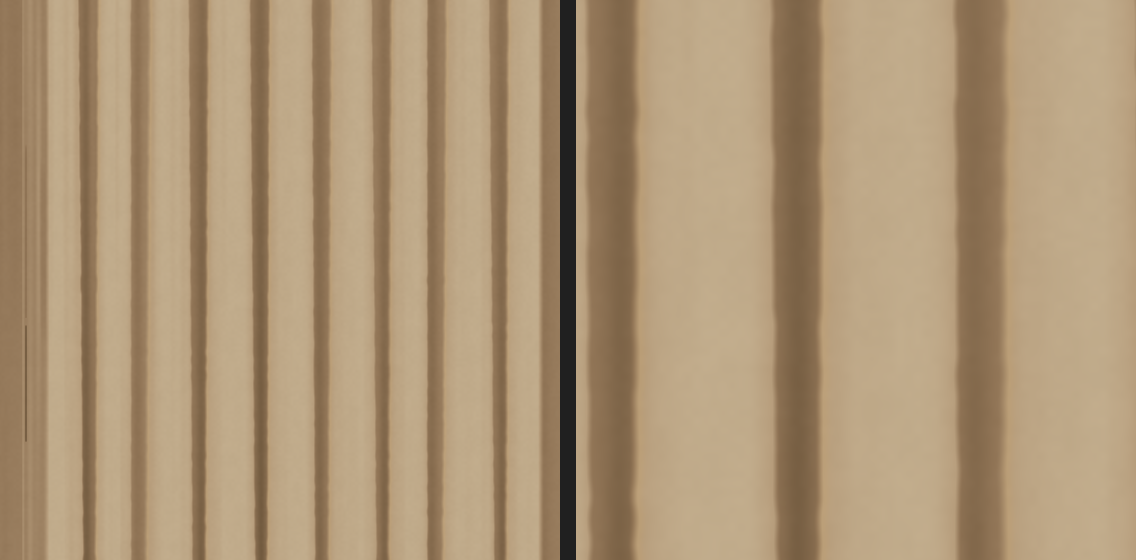
Left: the whole. Right: its middle third, enlarged.
Reproduce this texture procedurally as a Shadertoy shader.

```glsl
// Pale linen curtain hanging in upright pleats, with tapering brown hollows between.
// Every layer yields a shade from 0 (lit cloth) to 1 (deepest fold); the darkest
// one wins and a colour ramp tints it. Streaks and weave come from value noise.

const vec3 LIT_CLOTH  = vec3(0.755, 0.672, 0.545);
const vec3 WARM_CLOTH = vec3(0.72, 0.62, 0.49);
const vec3 FOLD_BROWN = vec3(0.57, 0.46, 0.34);
const vec3 DEEP_UMBER = vec3(0.43, 0.34, 0.235);

const int   FOLD_COUNT = 8;
const float FIRST_FOLD = 0.152;
const float FOLD_PITCH = 0.1045;

float hash(vec2 p) {
    vec3 q = fract(vec3(p.xyx) * 0.1031);
    q += dot(q, q.yzx + 33.33);
    return fract((q.x + q.y) * q.z);
}

float noise(vec2 p) {
    vec2 cell = floor(p);
    vec2 f = fract(p);
    f = f * f * (3.0 - 2.0 * f);
    float low  = mix(hash(cell), hash(cell + vec2(1, 0)), f.x);
    float high = mix(hash(cell + vec2(0, 1)), hash(cell + vec2(1, 1)), f.x);
    return mix(low, high, f.y);
}

// Soft interval from a to b
float band(float x, float a, float b, float softA, float softB) {
    return smoothstep(a - softA, a + softA, x)
         * (1.0 - smoothstep(b - softB, b + softB, x));
}

vec3 clothRamp(float shade) {
    vec3 c = mix(LIT_CLOTH, WARM_CLOTH, clamp(shade / 0.1, 0.0, 1.0));
    c = mix(c, FOLD_BROWN, clamp((shade - 0.1) / 0.48, 0.0, 1.0));
    return mix(c, DEEP_UMBER, clamp((shade - 0.58) / 0.42, 0.0, 1.0));
}

// One hollow: x = shade, y = amber rim along its right edge
vec2 foldShade(vec2 uv, float id) {
    float drop = 1.0 - uv.y;
    float shift  = hash(vec2(id, 3.0)) - 0.5;
    float weight = hash(vec2(id, 11.0));
    float taper  = hash(vec2(id, 19.0));
    float core   = mix(0.25, 0.75, hash(vec2(id, 27.0)));

    // Narrowing, slightly leaning hollow with finely rippled edges
    float center = FIRST_FOLD + FOLD_PITCH * id + 0.024 * shift
                 + 0.010 * drop * (taper - 0.35);
    float halfWidth = mix(0.0175, mix(0.014, 0.009, taper), drop);
    float ripple = 0.0014 * (noise(vec2(id * 7.0, uv.y * 70.0)) - 0.5);
    float left  = center - halfWidth + ripple;
    float right = center + halfWidth - ripple;

    // Dark core, growing deeper towards the floor
    float t = (uv.x - left) / (right - left);
    float strength = mix(0.52, 0.76, weight) + drop * mix(0.04, 0.24, taper);
    float profile = 0.76 + 0.34 * exp(-pow((t - core) / 0.36, 2.0));
    float softRight = mix(0.0065, 0.0025, weight);
    float hollow = strength * profile * band(uv.x, left, right, 0.003, softRight);

    // Cloth turning warm as it rolls into the hollow
    float away = max(max(left - uv.x, uv.x - right), 0.0);
    float roll = 0.13 * exp(-away / (uv.x > center ? 0.014 : 0.008));
    float rim = exp(-pow((uv.x - right - 0.002) / 0.003, 2.0));
    return vec2(max(hollow, roll), rim);
}

// Flat brown border, then a streaked side strip with a broken seam
float sideStrip(vec2 uv) {
    float border = 0.54 * (1.0 - smoothstep(0.038, 0.044, uv.x));
    float strip = band(uv.x, 0.040, 0.085, 0.003, 0.004);
    float streak = noise(vec2(uv.x * 130.0, uv.y * 1.5));
    float stripShade = strip * (0.20 + 0.28 * streak);
    float inner = 0.5 * band(uv.x, 0.070, 0.084, 0.006, 0.004)
                * band(uv.y, 0.30, 0.75, 0.18, 0.08);
    float seamLine = band(uv.x, 0.044, 0.049, 0.0015, 0.0015);
    float seam = seamLine * (0.85 * band(uv.y, 0.21, 0.42, 0.004, 0.004)
               + 0.58 * band(uv.y, 0.43, 0.75, 0.004, 0.02));
    return max(max(border, stripShade), max(inner, seam));
}

void mainImage(out vec4 fragColor, in vec2 fragCoord) {
    vec2 uv = fragCoord / iResolution.xy;

    // Pleats
    float shade = sideStrip(uv);
    float rim = 0.0;
    for (int i = 0; i < FOLD_COUNT; i++) {
        vec2 fold = foldShade(uv, float(i));
        shade = max(shade, fold.x);
        rim = max(rim, fold.y);
    }

    // Right-hand border
    float rightBorder = smoothstep(0.960, 0.972, uv.x);
    shade = max(shade, rightBorder * mix(0.60, 0.50, smoothstep(0.97, 1.0, uv.x)));

    // Long vertical streaks, stronger on the left, and a faint weave
    float streaks = noise(vec2(uv.x * 110.0, uv.y * 1.2 + 5.0)) - 0.5;
    shade += streaks * mix(0.10, 0.035, smoothstep(0.15, 0.45, uv.x));
    vec3 color = clothRamp(max(shade, 0.0));
    color += rim * vec3(0.018, 0.008, -0.014);
    float weave = noise(uv * 190.0) + noise(uv * vec2(70.0, 45.0)) - 1.0;
    color += 0.009 * weave;

    fragColor = vec4(color, 1.0);
}
```
